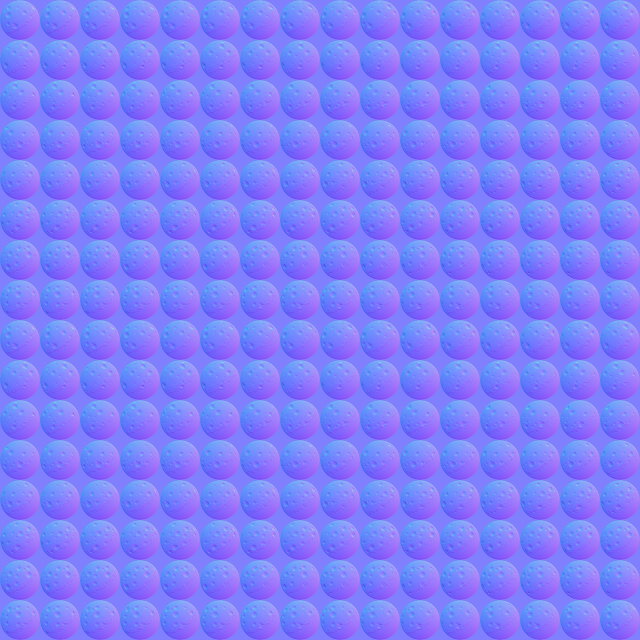
Write a WebGL 2 fragment shader that draws this texture map.

```glsl
#version 300 es
precision highp float;

uniform vec2 u_resolution;
out vec4 fragColor;

const float GRID = 16.0;           // repeats across and down
const float RADIUS = 0.49;         // disc radius in cells
const float TURN_FRAMES = 128.0;   // frames per full turn
const float TURN_LENGTH = 4.5;     // surface length of a turn, in radii
const float DOME_TILT = 0.33;      // normal tilt at the disc edge
const vec2 SHADE_DIR = vec2(0.6, -0.8);

vec2 hash2(vec2 p) {
  vec3 q = fract(vec3(p.xyx) * vec3(0.1031, 0.1030, 0.0973));
  q += dot(q, q.yzx + 33.33);
  return fract((q.xx + q.yz) * q.zy);
}

vec2 wrapX(vec2 cell, float period) {
  return vec2(mod(cell.x, period), cell.y + 40.0);
}

float cornerGradient(vec2 cell, vec2 offset, float period) {
  float angle = 6.28318 * hash2(wrapX(cell, period)).x;
  return dot(vec2(cos(angle), sin(angle)), offset);
}

// Gradient noise, periodic along x
float gradientNoise(vec2 p, float period) {
  vec2 i = floor(p);
  vec2 f = p - i;
  vec2 w = f * f * f * (f * (f * 6.0 - 15.0) + 10.0);
  vec2 e = vec2(1.0, 0.0);
  float low = mix(cornerGradient(i, f, period),
                  cornerGradient(i + e, f - e, period), w.x);
  float high = mix(cornerGradient(i + e.yx, f - e.yx, period),
                   cornerGradient(i + 1.0, f - 1.0, period), w.x);
  return mix(low, high, w.y);
}

// Scattered shallow bowls, one candidate per grid cell
float craterField(vec2 surface, float size, float density) {
  vec2 p = surface / size;
  vec2 base = floor(p);
  float period = TURN_LENGTH / size;
  float height = 0.0;
  for (int y = -1; y <= 1; y++) {
    for (int x = -1; x <= 1; x++) {
      vec2 cell = base + vec2(x, y);
      vec2 id = wrapX(cell, period);
      vec2 center = cell + 0.2 + 0.6 * hash2(id);
      vec2 traits = hash2(id + 71.7);
      float radius = mix(0.2, 0.34, traits.x);
      float d = length(p - center) / radius;
      float bowl = smoothstep(0.3, 1.1, d) - 1.0;
      height += step(traits.y, density) * radius * size * bowl;
    }
  }
  return height;
}

// Relief of the turning surface: craters and a ragged scarp
float relief(vec2 p, float scroll) {
  vec2 surface = p * (1.0 + 0.2 * dot(p, p)) + vec2(scroll, 0.0);
  float rough = gradientNoise(surface * 4.0, TURN_LENGTH * 4.0);
  float fine = gradientNoise(surface * 10.0, TURN_LENGTH * 10.0);
  float along = dot(p, vec2(-SHADE_DIR.y, SHADE_DIR.x));
  float arc = 0.38 * sqrt(max(1.0 - along * along, 0.0));
  float beyond = dot(p, SHADE_DIR) - arc + 0.14 * rough + 0.1 * fine;
  float lit = 1.0 - smoothstep(-0.12, 0.06, beyond);
  float craters = 0.14 * craterField(surface, 0.5, 0.34)
                + 0.13 * craterField(surface, 0.25, 0.2);
  float scarp = 0.008 * smoothstep(-0.06, 0.06, beyond);
  float rubble = exp(-120.0 * beyond * beyond) * 0.012 * fine;
  return lit * (craters + 0.003 * rough) + rubble - scarp;
}

vec2 reliefSlope(vec2 p, float scroll, float stepSize) {
  vec2 e = vec2(stepSize, 0.0);
  return vec2(relief(p + e, scroll) - relief(p - e, scroll),
              relief(p + e.yx, scroll) - relief(p - e.yx, scroll)) / (2.0 * stepSize);
}

// Tilt of a shallow dome with a steeper thin rim
vec2 domeTilt(vec2 p) {
  float rim = smoothstep(0.92, 1.0, length(p));
  return DOME_TILT * p * (1.0 + 0.4 * rim);
}

vec3 encodeNormal(vec2 tilt) {
  float z = sqrt(max(1.0 - dot(tilt, tilt), 0.0));
  return 0.5 + 0.5 * vec3(tilt, z);
}

void main() {
  vec2 grid = gl_FragCoord.xy / u_resolution * GRID;
  vec2 cell = floor(grid);
  vec2 p = (fract(grid) - 0.5) / RADIUS;

  // Frames run left to right, top row first
  float frame = (GRID - 1.0 - cell.y) * GRID + cell.x;
  float scroll = TURN_LENGTH * fract(frame / TURN_FRAMES);

  float pixel = GRID / (RADIUS * min(u_resolution.x, u_resolution.y));
  float r = length(p);
  float disc = 1.0 - smoothstep(1.0 - 0.5 * pixel, 1.0 + 0.5 * pixel, r);
  float inner = 1.0 - smoothstep(0.9, 0.98, r);

  vec2 tilt = domeTilt(p) - inner * reliefSlope(p, scroll, 0.03);
  vec3 color = mix(encodeNormal(vec2(0.0)), encodeNormal(tilt), disc);
  fragColor = vec4(color, 1.0);
}
```
